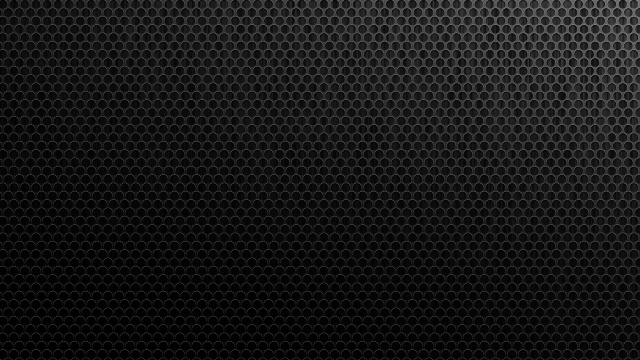
Write a WebGL 2 fragment shader that draws this pattern.

```glsl
#version 300 es
precision highp float;
// Perforated dark metal: staggered rows of round holes over a brushed backing.
// Two interleaved lattices give the distance to the nearest hole; a soft light
// from the upper right shades the sheet, the hole rims and the backing.

uniform vec2 u_resolution;
out vec4 outColor;

const float COLUMNS = 57.8;         // holes across a 16:9 canvas
const float ROWS = 43.2;            // rows down
const float PITCHES_HIGH = COLUMNS * 9.0 / 16.0;
const float ROW_STEP = PITCHES_HIGH / ROWS;
const vec2 FIRST_HOLE = vec2(0.25, 0.376); // first hole, from the top left
const float HOLE_RADIUS = 0.42;
const float RIM_WIDTH = 0.055;
const vec2 STREAK_DENSITY = vec2(7.0, 0.35); // brushed grain cells per pitch
const float STREAK_AMOUNT = 1.1;

const vec3 FLOOR_DARK = vec3(0.004);
const vec3 FLOOR_LIT = vec3(0.190);
const vec3 SHEET_DARK = vec3(0.025);
const vec3 SHEET_LIT = vec3(0.400);
const vec3 RIM_DARK = vec3(0.180);
const vec3 RIM_LIT = vec3(0.500);

float hash(vec2 p) {
  return fract(sin(dot(p, vec2(127.1, 311.7))) * 43758.5453);
}

float valueNoise(vec2 p) {
  vec2 cell = floor(p);
  vec2 f = fract(p);
  f = f * f * (3.0 - 2.0 * f);
  float lower = mix(hash(cell), hash(cell + vec2(1.0, 0.0)), f.x);
  float upper = mix(hash(cell + vec2(0.0, 1.0)), hash(cell + vec2(1.0)), f.x);
  return mix(lower, upper, f.y);
}

// Offset from the centre of the nearest hole, in pitches.
vec2 nearestHole(vec2 p) {
  vec2 period = vec2(1.0, 2.0 * ROW_STEP);
  vec2 nearest = vec2(9.0);
  for (int row = 0; row < 2; row++) {
    vec2 shifted = p - FIRST_HOLE - 0.5 * period * float(row);
    vec2 offset = (fract(shifted / period + 0.5) - 0.5) * period;
    if (dot(offset, offset) < dot(nearest, nearest)) nearest = offset;
  }
  return nearest;
}

// Brightest at the upper right, fading to black at the lower left.
float lightAt(vec2 uv) {
  return pow(uv.y, 1.7) * mix(0.26, 0.95, uv.x) + 0.14 * pow(uv.x, 3.0);
}

void main() {
  vec2 uv = gl_FragCoord.xy / u_resolution;
  float pixel = PITCHES_HIGH / u_resolution.y;
  vec2 p = vec2(gl_FragCoord.x, u_resolution.y - gl_FragCoord.y) * pixel;

  vec2 offset = nearestHole(p);
  float radius = length(offset);
  float edge = radius - HOLE_RADIUS;
  float upward = -offset.y / max(radius, 0.001);
  float light = lightAt(uv);

  // Brushed backing, shaded below the upper lip of each hole
  float grain = valueNoise(p * STREAK_DENSITY) - 0.5;
  vec3 backing = mix(FLOOR_DARK, FLOOR_LIT, light) * (1.0 + STREAK_AMOUNT * grain);
  float lipShadow = smoothstep(-0.25, 0.0, edge) * smoothstep(-0.2, 0.8, upward);
  backing *= 1.0 - 0.6 * lipShadow;

  // Sheet between the holes
  vec3 sheet = mix(SHEET_DARK, SHEET_LIT, light);
  float sheetCover = smoothstep(-0.5 * pixel, 0.5 * pixel, edge);
  vec3 color = mix(backing, sheet, sheetCover);

  // Rim highlight: a top arc in the dark, closing to a full ring in the light
  float rimLine = 1.0 - smoothstep(0.0, 0.5 * RIM_WIDTH + 0.5 * pixel, abs(edge));
  float rimFacing = mix(0.08 + 0.4 * light, 1.0, smoothstep(-0.5, 0.8, upward));
  color = mix(color, mix(RIM_DARK, RIM_LIT, light), rimLine * rimFacing);

  outColor = vec4(color, 1.0);
}
```
